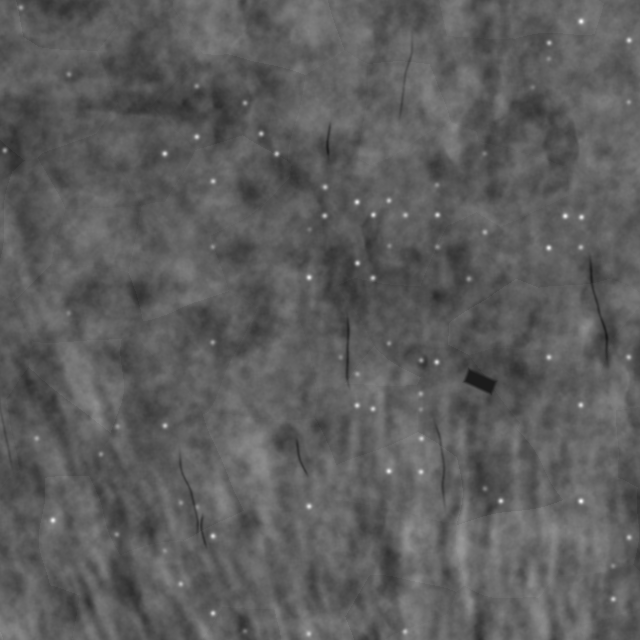
Give the GLSL for this texture, as a three.js fragment shader.

```glsl
// Grey weathered ground seen from above: mottled grain, slanting streaks, fine cracks and bright specks.
varying vec2 vUv;

const float BASE_GREY = 0.374;
const float BROAD_AMOUNT = 0.095;
const float MOTTLE_AMOUNT = 0.105;
const float GRAIN_AMOUNT = 0.075;
const float FACET_AMOUNT = 0.045;
const float STREAK_AMOUNT = 0.11;
const float RELIEF_AMOUNT = 0.10;
const float STAIN_DEPTH = 0.075;
const float CRACK_DEPTH = 0.15;
const float CRACK_WIDTH = 0.0026;
const float CRACK_CELLS = 5.0;
const float CRACK_SHARE = 0.6;
const float SPECK_CELLS = 40.0;
const float SPECK_SIGMA = 0.0029;
const float SPECK_GLOW = 0.55;
const float PIT_GREY = 0.11;
const vec2 PIT_CENTRE = vec2(0.75, 0.405);
const vec2 PIT_HALF_SIZE = vec2(0.022, 0.010);

float hash(vec2 p) {
  vec3 q = fract(p.xyx * 0.1031);
  q += dot(q, q.yzx + 33.33);
  return fract((q.x + q.y) * q.z);
}

vec2 hash2(vec2 p) {
  return vec2(hash(p + 17.0), hash(p + 71.0));
}

mat2 turn(float a) {
  return mat2(cos(a), sin(a), -sin(a), cos(a));
}

// Value noise centred on zero
float noise(vec2 p) {
  vec2 i = floor(p), f = fract(p);
  f = f * f * (3.0 - 2.0 * f);
  float low = mix(hash(i), hash(i + vec2(1.0, 0.0)), f.x);
  float high = mix(hash(i + vec2(0.0, 1.0)), hash(i + 1.0), f.x);
  return mix(low, high, f.y) - 0.5;
}

float fbm(vec2 p) {
  float sum = 0.0, gain = 1.0;
  for (int i = 0; i < 3; i++) {
    sum += gain * noise(p);
    p = turn(0.65) * p * 2.03 + 19.0;
    gain *= 0.55;
  }
  return sum;
}

// Long grains lying along the y axis of p
float streaks(vec2 p) {
  return noise(p * vec2(36.0, 8.0) + 40.0) + 0.6 * noise(p * vec2(72.0, 19.0) + 90.0);
}

// Tone of the nearest angular ground patch
float facets(vec2 p) {
  vec2 cell = floor(p);
  float nearest = 9.0, tone = 0.0;
  for (int k = 0; k < 9; k++) {
    vec2 id = cell + vec2(mod(float(k), 3.0), floor(float(k) / 3.0)) - 1.0;
    vec2 d = id + hash2(id) - p;
    float dist = dot(d, d);
    if (dist < nearest) { nearest = dist; tone = hash(id + 5.0) - 0.5; }
  }
  return tone;
}

// Tapered, wavering cracks; their lean turns over from top to bottom
float cracks(vec2 p) {
  vec2 cell = floor(p * CRACK_CELLS);
  float dark = 0.0;
  for (int k = 0; k < 9; k++) {
    vec2 id = cell + vec2(mod(float(k), 3.0), floor(float(k) / 3.0)) - 1.0;
    vec2 centre = (id + hash2(id + 3.0)) / CRACK_CELLS;
    float lean = mix(-0.36, 0.2, centre.y) + 0.2 * (hash(id + 9.0) - 0.5);
    float halfLength = mix(0.03, 0.11, hash(id + 13.0));
    vec2 d = p - centre;
    float across = d.x - lean * d.y + 0.012 * noise(vec2(d.y * 26.0, id.x + id.y * 7.0));
    float taper = 1.0 - smoothstep(0.5, 1.0, abs(d.y) / halfLength);
    float line = exp(-across * across / (CRACK_WIDTH * CRACK_WIDTH));
    dark = max(dark, line * taper * step(hash(id + 29.0), CRACK_SHARE) * mix(0.4, 1.0, hash(id + 31.0)));
  }
  return dark;
}

// Sparse glints, gathered into loose clusters
float specks(vec2 p) {
  vec2 id = floor(p * SPECK_CELLS);
  vec2 d = p - (id + 0.3 + 0.4 * hash2(id + 50.0)) / SPECK_CELLS;
  float chance = 0.1 * smoothstep(-0.1, 0.35, noise(id * 0.16 + 8.0)) + 0.018;
  float bright = mix(0.25, 1.0, hash(id + 61.0));
  return step(hash(id + 67.0), chance) * bright * exp(-dot(d, d) / (2.0 * SPECK_SIGMA * SPECK_SIGMA));
}

void main() {
  vec2 p = vUv;
  vec2 warp = 0.02 * vec2(noise(p * 13.0), noise(p * 13.0 + 31.0));
  vec2 tilted = turn(0.4) * (p + warp);
  vec2 along = turn(-mix(0.36, 0.0, smoothstep(0.3, 0.75, p.x + 0.5 * p.y))) * (p + 0.6 * warp);

  // Mottled ground
  float grey = BASE_GREY + BROAD_AMOUNT * fbm(tilted * 4.0 + 2.0);
  grey += MOTTLE_AMOUNT * fbm(tilted * vec2(26.0, 20.0) + 11.0);
  grey += GRAIN_AMOUNT * fbm(turn(1.0) * p * 62.0);
  grey += FACET_AMOUNT * facets(tilted * 8.0 + 4.0);

  // Streaks with lit and shaded sides, strongest at the lower left
  float streakMask = mix(0.25, 1.0, 1.0 - smoothstep(0.35, 0.95, p.y + 0.35 * p.x));
  float streak = streaks(along);
  grey += streakMask * (STREAK_AMOUNT * streak + RELIEF_AMOUNT * (streak - streaks(along + vec2(0.009, 0.003))));

  // Dark stains, cracks and the pit
  float stain = smoothstep(0.12, 0.42, fbm(along * vec2(17.0, 11.0) + 23.0));
  grey -= STAIN_DEPTH * stain + CRACK_DEPTH * cracks(p);
  vec2 box = abs(turn(0.4) * (p - PIT_CENTRE + 0.25 * warp)) - PIT_HALF_SIZE;
  grey = mix(PIT_GREY, grey, smoothstep(-0.003, 0.004, max(box.x, box.y)));

  grey = max(grey, PIT_GREY) + SPECK_GLOW * specks(p);
  gl_FragColor = vec4(vec3(clamp(grey, 0.0, 1.0)), 1.0);
}
```
